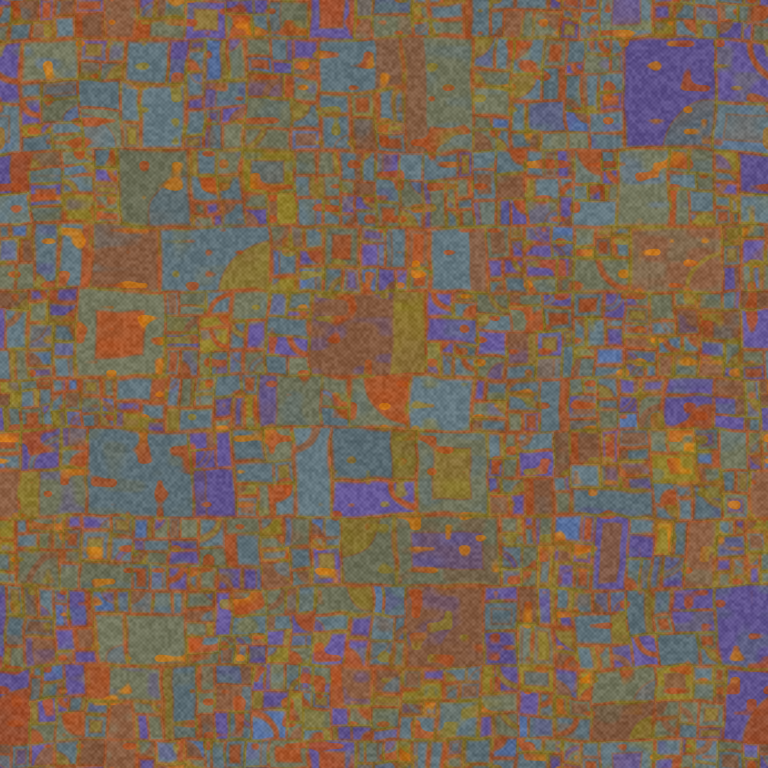
Give the GLSL for this pattern, as a WebGL 1 fragment shader.

```glsl
precision highp float;
// Woven patchwork of small painted blocks in slate, olive, violet and rust.
// Jittered rows and columns are split again at random; each block gets a curved
// or straight inlay, a ragged rust seam and a fine cloth weave. All of it wraps.

uniform vec2 u_resolution;

const float GRID = 10.0;          // coarse blocks per side
const float JITTER = 0.55;        // irregularity of the coarse lines
const float STOP_CHANCE = 0.13;   // chance that a block is not split again
const float WOBBLE = 0.013;       // slow bending of the lines
const float RAGGED = 0.0035;      // small bending of the lines
const float SEAM_WIDTH = 0.0021;
const float HALO_WIDTH = 0.0065;
const float SOFTNESS = 0.0013;
const float WEAVE_COUNT = 170.0;
const float WEAVE_DEPTH = 0.022;
const float GRAIN_DEPTH = 0.10;

const vec3 SLATE  = vec3(0.37, 0.44, 0.47);
const vec3 OLIVE  = vec3(0.43, 0.44, 0.35);
const vec3 VIOLET = vec3(0.38, 0.33, 0.56);
const vec3 BLUE   = vec3(0.33, 0.42, 0.59);
const vec3 BROWN  = vec3(0.51, 0.35, 0.25);
const vec3 GOLD   = vec3(0.54, 0.47, 0.17);
const vec3 RUST   = vec3(0.66, 0.30, 0.13);
const vec3 AMBER  = vec3(0.78, 0.46, 0.08);

float hash(vec2 p) {
  vec3 q = fract(p.xyx * vec3(0.1031, 0.1030, 0.0973));
  q += dot(q, q.yzx + 33.33);
  return fract((q.x + q.y) * q.z);
}

float rnd(float seed, float salt) { return hash(vec2(seed * 317.0, salt)); }

float wrap(float k) { return floor(mod(k + 0.5, GRID)); }

// Value noise that repeats after "period" lattice cells on each axis
float noise(vec2 uv, vec2 period, float salt) {
  vec2 p = uv * period, i = floor(p), f = p - i;
  f = f * f * (3.0 - 2.0 * f);
  vec2 a = floor(mod(i + 0.5, period)) + salt;
  vec2 b = floor(mod(i + 1.5, period)) + salt;
  return mix(mix(hash(a), hash(vec2(b.x, a.y)), f.x),
             mix(hash(vec2(a.x, b.y)), hash(b), f.x), f.y);
}

vec2 bend(vec2 uv, float count, float salt) {
  return vec2(noise(uv, vec2(count), salt), noise(uv, vec2(count), salt + 71.0)) - 0.5;
}

// Index, start and end of the jittered interval that holds x
float lineAt(float k, float salt) { return k + JITTER * hash(vec2(wrap(k), salt)); }

vec3 interval(float x, float salt) {
  float k = floor(x);
  k -= step(x, lineAt(k, salt));
  return vec3(k, lineAt(k, salt), lineAt(k + 1.0, salt));
}

vec3 groundColour(float h) {
  if (h < 0.34) return SLATE;
  if (h < 0.61) return OLIVE;
  if (h < 0.82) return VIOLET;
  if (h < 0.86) return BLUE;
  return h < 0.94 ? BROWN : GOLD;
}

vec3 inlayColour(float h) {
  if (h < 0.28) return RUST;
  if (h < 0.48) return BROWN;
  if (h < 0.70) return GOLD;
  if (h < 0.82) return VIOLET;
  return h < 0.94 ? SLATE : BLUE;
}

void main() {
  vec2 uv = gl_FragCoord.xy / u_resolution;
  float soft = max(SOFTNESS, 0.75 / min(u_resolution.x, u_resolution.y));
  vec2 p = (uv + WOBBLE * bend(uv, 9.0, 3.0) + RAGGED * bend(uv, 45.0, 17.0)) * GRID;

  // Coarse block, then random splits across its longer side
  vec3 row = interval(p.y, 211.0);
  vec3 col = interval(p.x, 307.0 + wrap(row.x));
  vec2 lo = vec2(col.y, row.y), hi = vec2(col.z, row.z);
  float seed = hash(vec2(wrap(col.x) + 401.0, wrap(row.x) + 53.0));
  for (int i = 0; i < 4; i++) {
    vec2 size = hi - lo;
    if (rnd(seed, 1.0) < STOP_CHANCE || max(size.x, size.y) < 0.36) break;
    bool upright = size.x > size.y * mix(0.7, 1.3, rnd(seed, 2.0));
    vec2 cut = mix(lo, hi, mix(0.3, 0.7, rnd(seed, 3.0)));
    bool first = upright ? p.x < cut.x : p.y < cut.y;
    if (upright) { if (first) hi.x = cut.x; else lo.x = cut.x; }
    else         { if (first) hi.y = cut.y; else lo.y = cut.y; }
    seed = rnd(seed, first ? 4.0 : 5.0);
  }

  // Distances inside the block, in canvas units
  vec2 a = (p - lo) / GRID, b = (hi - p) / GRID, size = a + b;
  float edge = min(min(a.x, a.y), min(b.x, b.y));
  float small = min(size.x, size.y);
  vec2 corner = vec2(rnd(seed, 6.0) < 0.5 ? a.x : b.x, rnd(seed, 7.0) < 0.5 ? a.y : b.y);

  // Inlay: quarter disc, strip, ring or inner panel
  float kind = rnd(seed, 8.0);
  float disc = length(corner) - small * mix(0.55, 0.95, rnd(seed, 9.0));
  float inlay = 1.0;
  if (kind < 0.24) inlay = disc;
  else if (kind < 0.42) inlay = corner.x - 0.3 * size.x;
  else if (kind < 0.52) inlay = abs(disc) - 0.0035;
  else if (kind < 0.66) inlay = 0.24 * small - edge;

  // Painted ground with drifting brush tones
  float brush = noise(uv, vec2(34.0, 60.0), 29.0);
  float patchy = noise(uv, vec2(22.0), 131.0);
  vec3 colour = groundColour(rnd(seed, 10.0));
  colour = mix(colour, groundColour(rnd(seed, 11.0)), 0.45 * smoothstep(0.5, 0.8, brush));
  vec3 filling = mix(inlayColour(rnd(seed, 12.0)), BROWN, 0.4 * brush);
  colour = mix(colour, filling, 0.9 * smoothstep(soft, -soft, inlay));
  colour = mix(colour, BROWN, 0.55 * smoothstep(0.003, 0.0, abs(inlay)));

  // Sparse bright flecks
  float fleck = noise(uv, vec2(48.0, 70.0), 83.0);
  vec3 fleckColour = mix(RUST, rnd(seed, 13.0) < 0.5 ? AMBER : GOLD, smoothstep(0.4, 0.7, patchy));
  colour = mix(colour, fleckColour, 0.8 * smoothstep(0.74, 0.86, fleck));

  // Seams: a broken warm halo and a thin core
  float halo = smoothstep(HALO_WIDTH, 0.0, edge) * smoothstep(0.25, 0.75, patchy);
  colour = mix(colour, mix(RUST, GOLD, smoothstep(0.4, 0.75, brush)), 0.75 * halo);
  float seam = smoothstep(SEAM_WIDTH + soft, SEAM_WIDTH - soft, edge);
  vec3 seamColour = mix(mix(RUST, BROWN, 0.4), GOLD * 0.92, smoothstep(0.35, 0.65, fleck));
  colour = mix(colour, seamColour, seam * mix(0.45, 0.95, brush));

  // Tone, cloth weave and grain
  vec2 thread = sin(6.2831853 * WEAVE_COUNT * uv);
  colour *= mix(0.94, 1.07, rnd(seed, 14.0));
  colour += WEAVE_DEPTH * thread.x * thread.y;
  colour += GRAIN_DEPTH * (noise(uv, vec2(240.0), 157.0) - 0.5);
  gl_FragColor = vec4(colour, 1.0);
}
```
